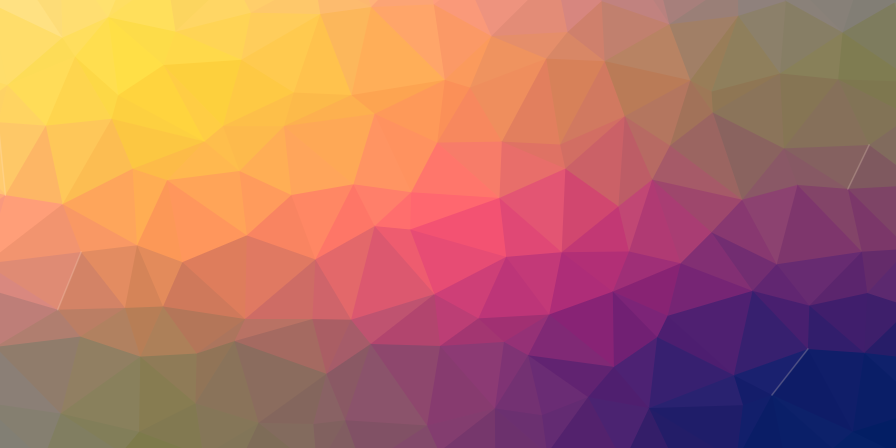
A WebGL 2 fragment shader for this background:

```glsl
#version 300 es
precision highp float;
// Low-poly gradient: a jittered grid is split into flat triangles.
// Each facet takes one colour at its centroid, the mean of a warm-to-navy
// ramp read along x and the same ramp read down y.

uniform vec2 u_resolution;
out vec4 outColor;

const vec2 CELL = vec2(0.136, 0.125);   // grid step, in canvas heights
const vec2 GRID_ORIGIN = vec2(0.0, 0.08);

vec2 hash2(vec2 p) {
  vec3 q = fract(p.xyx * vec3(0.1031, 0.1030, 0.0973));
  q += dot(q, q.yzx + 33.33);
  return fract((q.xx + q.yz) * q.zy);
}

float cross2(vec2 a, vec2 b) { return a.x * b.y - a.y * b.x; }

// Grid corner moved at random within its cell
vec2 vertex(vec2 id) {
  return GRID_ORIGIN + CELL * (id + 0.72 * (hash2(id + 41.0) - 0.5));
}

// Pale yellow, yellow, orange, pink, purple, indigo, navy
vec3 ramp(float t) {
  const vec3 stops[7] = vec3[7](
    vec3(1.00, 0.87, 0.52), vec3(1.00, 0.87, 0.22), vec3(1.00, 0.70, 0.33),
    vec3(1.00, 0.35, 0.45), vec3(0.62, 0.14, 0.47), vec3(0.10, 0.12, 0.43),
    vec3(0.00, 0.12, 0.39));
  float s = clamp(t, 0.0, 1.0) * 6.0;
  int i = min(int(s), 5);
  return mix(stops[i], stops[i + 1], s - float(i));
}

vec3 facetColor(vec2 centre, float aspect) {
  float shade = 0.024 * (hash2(centre * 91.0).x - 0.5);
  return 0.5 * (ramp(centre.x / aspect) + ramp(1.0 - centre.y)) + shade;
}

// Signed distance to the line a-b, positive on its left
float leftOf(vec2 p, vec2 a, vec2 b) {
  return cross2(b - a, p - a) / length(b - a);
}

float segmentDistance(vec2 p, vec2 a, vec2 b) {
  vec2 d = b - a;
  return length(p - a - d * clamp(dot(p - a, d) / dot(d, d), 0.0, 1.0));
}

// Adds a counter-clockwise triangle: colour in rgb, coverage in a
void addFacet(inout vec4 sum, vec2 p, vec2 a, vec2 b, vec2 c, float pixel, float aspect) {
  float d = min(leftOf(p, a, b), min(leftOf(p, b, c), leftOf(p, c, a)));
  float cover = clamp(0.5 + d / pixel, 0.0, 1.0);
  if (cover > 0.0) sum += cover * vec4(facetColor((a + b + c) / 3.0, aspect), 1.0);
}

// True when the Delaunay diagonal of the quad joins a and c
bool splitAtA(vec2 a, vec2 b, vec2 c, vec2 d) {
  vec2 ab = b - a, ad = d - a, cd = d - c, cb = b - c;
  return cross2(ab, ad) * dot(cd, cb) + dot(ab, ad) * cross2(cd, cb) < 0.0;
}

void main() {
  float pixel = 1.0 / u_resolution.y;
  float aspect = u_resolution.x * pixel;
  vec2 p = gl_FragCoord.xy * pixel;
  vec2 home = floor((p - GRID_ORIGIN) / CELL);

  vec4 sum = vec4(0.0);
  float seam = 0.0;
  for (int j = -1; j <= 1; j++) {
    for (int i = -1; i <= 1; i++) {
      vec2 id = home + vec2(i, j);
      vec2 a = vertex(id);
      vec2 b = vertex(id + vec2(1.0, 0.0));
      vec2 c = vertex(id + vec2(1.0, 1.0));
      vec2 d = vertex(id + vec2(0.0, 1.0));
      if (splitAtA(a, b, c, d)) {
        addFacet(sum, p, a, b, c, pixel, aspect);
        addFacet(sum, p, a, c, d, pixel, aspect);
      } else {
        addFacet(sum, p, a, b, d, pixel, aspect);
        addFacet(sum, p, b, c, d, pixel, aspect);
      }
      // A few upright edges show a hairline seam
      float rare = step(0.965, hash2(id + 7.0).y);
      float line = 1.0 - smoothstep(0.0, 0.001 + pixel, segmentDistance(p, a, d));
      seam = max(seam, rare * line);
    }
  }

  vec3 color = sum.rgb / max(sum.a, 0.001);
  outColor = vec4(mix(color, vec3(1.0, 0.9, 0.8), 0.25 * seam), 1.0);
}
```
